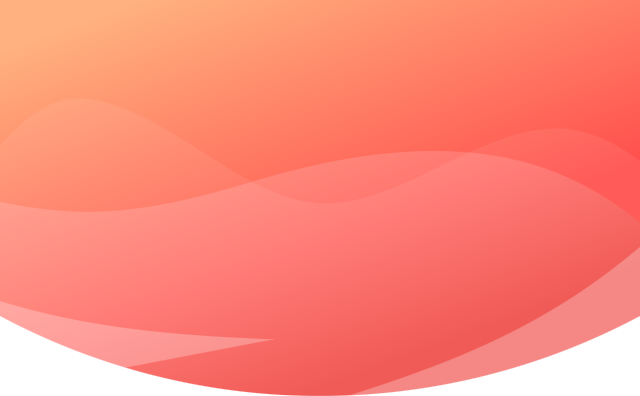
A Shadertoy shader for this background:

```glsl
// Warm sunset banner: a peach-to-red gradient with layered translucent waves,
// cut along the bottom by a large circle over white. The waves are chains of
// cubic Hermite spans; each knot is (x, height, slope) in canvas widths.

#define CANVAS_TOP 0.617
#define GRADIENT_DIR vec2(0.676, -1.843)
#define BACK_WAVE_ALPHA 0.07
#define GLOSS_ALPHA 0.27
#define RIM_RADIUS 1.0625

const vec3 PEACH = vec3(1.0, 0.695, 0.50);
const vec3 SCARLET = vec3(1.0, 0.31, 0.30);
const vec3 BLUSH = vec3(1.0, 0.59, 0.52);
const vec3 CORAL = vec3(1.0, 0.44, 0.42);
const vec3 BRICK = vec3(0.94, 0.31, 0.29);
const vec3 WHITE = vec3(1.0);

// Height of the cubic joining two knots, held flat outside them
float span(float x, vec3 a, vec3 b) {
    float w = b.x - a.x;
    float t = clamp((x - a.x) / w, 0.0, 1.0);
    float u = 1.0 - t;
    return mix(a.y, b.y, t * t * (3.0 - 2.0 * t))
         + w * t * u * (a.z * u - b.z * t);
}

// Height of a wave through five knots
float wave(float x, vec3 a, vec3 b, vec3 c, vec3 d, vec3 e) {
    if (x < b.x) return span(x, a, b);
    if (x < c.x) return span(x, b, c);
    if (x < d.x) return span(x, c, d);
    return span(x, d, e);
}

// Smooth mask of the region where d is positive
float coverage(float d) {
    return clamp(0.5 + d / max(fwidth(d), 1e-6), 0.0, 1.0);
}

void mainImage(out vec4 fragColor, in vec2 fragCoord) {
    vec2 p = fragCoord / iResolution.x;
    float shade = dot(p - vec2(0.0, CANVAS_TOP), GRADIENT_DIR);

    // Sky gradient
    vec3 color = mix(PEACH, SCARLET, clamp(shade - 0.144, 0.0, 1.0));

    // Front wave with its own deeper gradient
    vec3 body = mix(BLUSH, CORAL, clamp((shade - 0.6) / 0.45, 0.0, 1.0));
    body = mix(body, BRICK, clamp((shade - 1.05) / 0.4, 0.0, 1.0));
    float front = wave(p.x, vec3(0.0, 0.3034, -0.21), vec3(0.1367, 0.2878, 0.0),
                       vec3(0.3932, 0.3346, 0.30), vec3(0.6771, 0.3828, 0.0),
                       vec3(1.0, 0.2708, -0.82));
    color = mix(color, body, coverage(front - p.y));

    // Faint veil below the taller wave
    float back = wave(p.x, vec3(0.0, 0.3919, 1.10), vec3(0.1198, 0.4648, 0.0),
                      vec3(0.5078, 0.3008, 0.0), vec3(0.8698, 0.4180, 0.0),
                      vec3(1.0, 0.3672, -0.75));
    color = mix(color, WHITE, BACK_WAVE_ALPHA * coverage(back - p.y));

    // Glossy crescent on the right
    float crescent = span(p.x, vec3(0.5443, 0.0005, 0.32), vec3(1.0, 0.2331, 0.85));
    color = mix(color, WHITE, GLOSS_ALPHA * coverage(crescent - p.y));

    // Glossy pointed wedge on the left
    vec2 tip = vec2(0.4271, 0.0885);
    float wedgeTop = span(p.x, vec3(0.0, 0.1484, -0.31), vec3(tip, -0.04));
    float wedgeBase = tip.y + 0.191 * (p.x - tip.x);
    float wedge = min(coverage(wedgeTop - p.y), coverage(p.y - wedgeBase));
    color = mix(color, WHITE, GLOSS_ALPHA * wedge);

    // Circular lower rim over white
    float rim = RIM_RADIUS - length(p - vec2(0.5, RIM_RADIUS));
    fragColor = vec4(mix(WHITE, color, coverage(rim)), 1.0);
}
```
